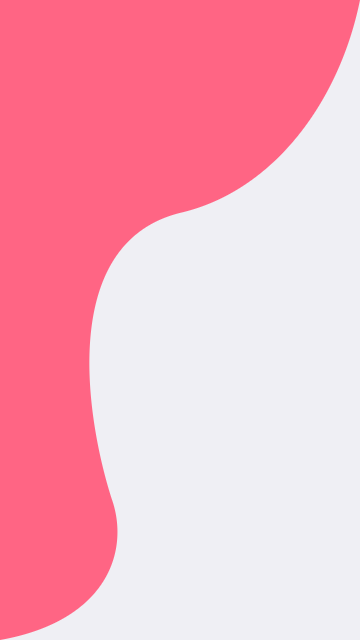
A Shadertoy shader for this background:

```glsl
// Flat pink wave flowing down the left side of a pale grey canvas.

#define PINK vec3(1.0, 0.397, 0.518)
#define PALE vec3(0.938, 0.937, 0.955)
// Knots where the outline changes its bend, in canvas fractions
#define TOP_KNOT vec2(1.0, 1.0)
#define SHOULDER_KNOT vec2(0.505, 0.668)
#define HIP_KNOT vec2(0.310, 0.221)
#define BOTTOM_KNOT vec2(0.0, 0.0)
#define SOLVE_STEPS 18

vec2 bezier(vec2 a, vec2 b, vec2 c, vec2 d, float t) {
    float s = 1.0 - t;
    return s * s * s * a + 3.0 * s * s * t * b + 3.0 * s * t * t * c + t * t * t * d;
}

vec2 bezierTangent(vec2 a, vec2 b, vec2 c, vec2 d, float t) {
    float s = 1.0 - t;
    return 3.0 * (s * s * (b - a) + 2.0 * s * t * (c - b) + t * t * (d - c));
}

// Signed pixel distance to a descending curve, negative on its left
float curveDistance(vec2 uv, vec2 a, vec2 b, vec2 c, vec2 d) {
    // Bisect for the curve point at the same height
    float low = 0.0, high = 1.0;
    for (int i = 0; i < SOLVE_STEPS; i++) {
        float mid = 0.5 * (low + high);
        if (bezier(a, b, c, d, mid).y > uv.y) low = mid;
        else high = mid;
    }
    float t = 0.5 * (low + high);
    vec2 offset = (uv - bezier(a, b, c, d, t)) * iResolution.xy;
    vec2 along = normalize(bezierTangent(a, b, c, d, t) * iResolution.xy);
    return offset.y * along.x - offset.x * along.y;
}

// The outline: broad upper bulge, inward waist, rounded foot
float waveDistance(vec2 uv) {
    if (uv.y > SHOULDER_KNOT.y)
        return curveDistance(uv, TOP_KNOT, vec2(0.944, 0.844), vec2(0.764, 0.703), SHOULDER_KNOT);
    if (uv.y > HIP_KNOT.y)
        return curveDistance(uv, SHOULDER_KNOT, vec2(0.157, 0.622), vec2(0.241, 0.342), HIP_KNOT);
    return curveDistance(uv, HIP_KNOT, vec2(0.361, 0.141), vec2(0.301, 0.030), BOTTOM_KNOT);
}

void mainImage(out vec4 fragColor, in vec2 fragCoord) {
    vec2 uv = fragCoord / iResolution.xy;
    float background = clamp(waveDistance(uv) + 0.5, 0.0, 1.0);
    fragColor = vec4(mix(PINK, PALE, background), 1.0);
}
```
